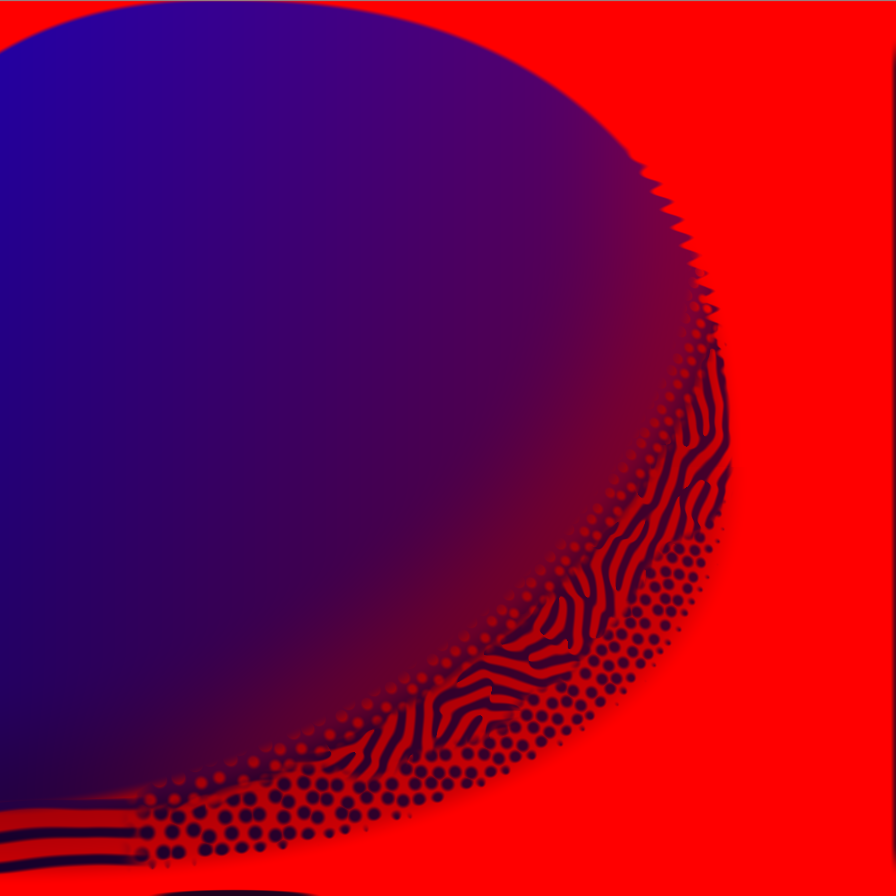
Reproduce this background procedurally as a Shadertoy shader.

```glsl
// A violet oval on red whose lower right rim dissolves into holes, mazes and spots.

vec2 hash2(vec2 p) {
    vec3 h = fract(p.xyx * vec3(0.1031, 0.1030, 0.0973));
    h += dot(h, h.yzx + 33.33);
    return fract((h.xx + h.yz) * h.zy);
}

float gradientDot(vec2 cell, vec2 f, vec2 corner) {
    return dot(hash2(cell + corner) * 2.0 - 1.0, f - corner);
}

float gradientNoise(vec2 p) {
    vec2 c = floor(p), f = p - c;
    vec2 u = f * f * (3.0 - 2.0 * f);
    return mix(mix(gradientDot(c, f, vec2(0, 0)), gradientDot(c, f, vec2(1, 0)), u.x),
               mix(gradientDot(c, f, vec2(0, 1)), gradientDot(c, f, vec2(1, 1)), u.x), u.y);
}

float superOval(vec2 d, vec2 radius, float power) {
    d = pow(abs(d) / radius, vec2(power));
    return d.x + d.y;
}

// Whole shape: below 1 inside
float outerOval(vec2 p) {
    if (p.y < 0.479) return superOval(p - vec2(0.0, 0.479), vec2(0.815, 0.456), 2.2);
    vec2 d = p - vec2(0.247, 0.479);
    return superOval(d, vec2(d.x > 0.0 ? 0.568 : 0.46, 0.521), 2.3);
}

// Solid core: below 1 inside
float innerOval(vec2 p) {
    return superOval(vec2(p.x, min(p.y - 0.727, 0.0)), vec2(0.777, 0.625), 1.8);
}

// Maze of stripes: scattered wave packets, normalised to even contrast
float maze(vec2 q) {
    vec2 wave = vec2(0.0);
    for (int j = -1; j <= 1; j++)
    for (int i = -1; i <= 1; i++) {
        vec2 cell = floor(q / 2.0) + vec2(i, j);
        vec2 center = (cell + hash2(cell)) * 2.0;
        vec2 d = q - center;
        float angle = atan(center.y - 22.0, center.x - 4.0) + 2.0 * gradientNoise(center * 0.17);
        float phase = 6.2832 * (dot(d, vec2(cos(angle), sin(angle))) + hash2(cell + 71.0).x);
        wave += exp(-0.9 * dot(d, d)) * vec2(cos(phase), sin(phase));
    }
    return wave.x / (length(wave) + 1e-4);
}

// Distance to the nearest point of a jittered hexagonal lattice
float latticeDistance(vec2 q) {
    vec2 base = floor(q / vec2(1.0, 0.87));
    float nearest = 9.0;
    for (int j = -1; j <= 1; j++)
    for (int i = -1; i <= 1; i++) {
        vec2 cell = base + vec2(i, j);
        vec2 center = (cell + vec2(0.25 + 0.5 * mod(cell.y, 2.0), 0.5)) * vec2(1.0, 0.87);
        center += 0.35 * (hash2(cell) - 0.5);
        nearest = min(nearest, length(q - center));
    }
    return nearest;
}

void mainImage(out vec4 fragColor, in vec2 fragCoord) {
    vec2 p = fragCoord / iResolution.xy;
    float outer = outerOval(p);
    float inner = innerOval(p);
    float depth = max(inner - 1.0, 0.0);
    float t = depth / (depth + max(1.0 - outer, 0.0) + 1e-4);

    // Pattern space: features grow larger toward the left
    vec2 q = vec2(38.0 * p.x + 13.0 * p.x * p.x, (p.y - 0.08) * (38.0 + 26.0 * p.x));
    float d = latticeDistance(q);
    float wobble = gradientNoise(q * 0.25);

    // Holes, then stripes, then spots from core to rim
    float holes = smoothstep(0.12, 0.42, d);
    float stripes = smoothstep(-0.6, 0.7, maze(q));
    float spots = 1.0 - smoothstep(0.2, 0.5, d + 0.4 * smoothstep(0.94, 1.02, outer));
    float spotStart = mix(0.25, 0.58, smoothstep(0.25, 0.55, p.x)) + 0.6 * smoothstep(0.33, 0.55, p.y);
    float dark = mix(holes, stripes, smoothstep(0.06, 0.11, depth));
    dark = mix(dark, spots, smoothstep(-0.06, 0.06, t + 0.25 * wobble - spotStart));

    // Long level lines at the far left
    float lines = smoothstep(-0.1, 0.9, cos(6.2832 * (p.y / 0.033 - 1.2 * p.x + 0.3 * wobble)));
    dark = mix(dark, lines, 1.0 - smoothstep(0.13, 0.18, p.x));
    dark = max(dark, 1.0 - smoothstep(0.98, 1.04, inner));

    // Toothed edge at the upper right
    float teeth = smoothstep(0.69, 0.74, p.x) * smoothstep(0.55, 0.65, p.y);
    float rim = outer + 0.03 * teeth * sin(314.0 * p.y);
    dark *= 1.0 - smoothstep(0.985, 1.015, rim);

    // Colours
    float rise = smoothstep(0.6, 1.0, inner);
    vec3 violet = vec3(0.14 + 0.3 * p.x + 0.12 * rise * smoothstep(0.0, 0.4, p.x), 0.0,
                       0.3 + 0.35 * p.y - 0.33 * p.x - 0.07 * rise);
    violet = mix(violet, vec3(0.08 + 0.24 * p.x, 0.0, 0.17), smoothstep(0.0, 0.12, depth));
    float glow = (1.0 - smoothstep(0.93, 1.06, outer)) * (1.0 - smoothstep(0.6, 0.75, p.y));
    vec3 color = mix(vec3(1.0, 0.0, 0.0), vec3(0.64, 0.0, 0.03), glow * (1.0 - 0.5 * t));
    color = mix(color, violet, dark);

    // Dark slivers at the right and bottom borders, pale line on top
    float side = smoothstep(0.993, 1.0, p.x) * smoothstep(0.02, 0.06, p.y) * (1.0 - smoothstep(0.92, 0.96, p.y));
    float lens = 1.0 - smoothstep(0.6, 1.2, superOval(p - vec2(0.262, 0.0), vec2(0.09, 0.007), 2.0));
    color = mix(color, vec3(0.12, 0.0, 0.12), max(0.75 * side, lens));
    color = mix(color, vec3(0.6, 0.5, 0.5), smoothstep(0.998, 0.9995, p.y));
    fragColor = vec4(color, 1.0);
}
```
